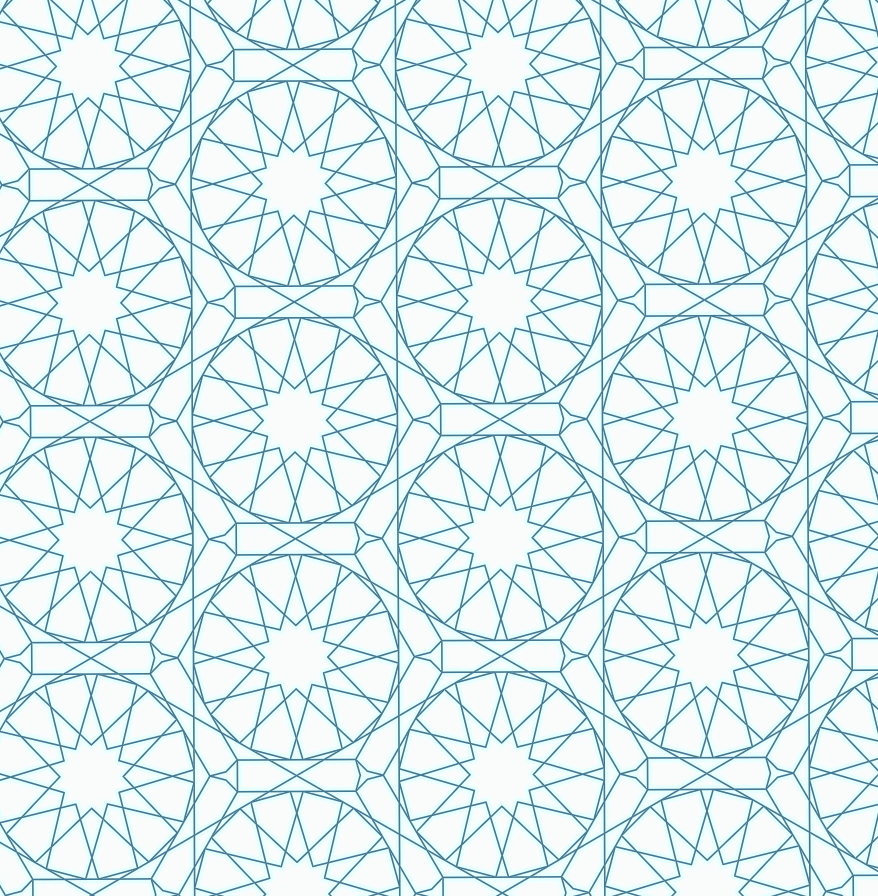
Write a Shadertoy shader that draws this pattern.

```glsl
// Hexagonal lattice of twelve-petal rosettes joined by crossed bars, in thin blue line.

const vec3 PAPER = vec3(0.98, 0.99, 0.99);
const vec3 HALO  = vec3(0.90, 1.00, 1.00);
const vec3 INK   = vec3(0.26, 0.47, 0.57);

// Lengths in canvas heights
const vec2  ORIGIN      = vec2(0.5573, 0.6641); // centre of one rosette
const float SPACING     = 0.2643;               // between rosette centres
const float TILT        = 0.005;                // radians
const float HALF_LINE   = 0.0009;
const float HALO_INNER  = 0.0028;
const float HALO_OUTER  = 0.0070;

// Lengths in rosette spacings
const float APOTHEM     = 0.4330127;            // of the ring around the petals
const float VALLEY      = 0.134;                // inner radius of the centre star
const float PETAL_GAP   = 0.0270;               // half gap between petal corners
const float BENT_END    = 0.020;                // bar end to lattice vertex
const float STRAIGHT_END = 0.0387;

const float PI = 3.14159265;
const float ROOT3 = 1.7320508;

float segmentDistance(vec2 p, vec2 a, vec2 b) {
    vec2 ab = b - a;
    return length(p - a - ab * clamp(dot(p - a, ab) / dot(ab, ab), 0.0, 1.0));
}

// Offset from the nearest rosette centre
vec2 hexCell(vec2 p) {
    vec2 size = vec2(ROOT3, 1.0);
    vec2 a = mod(p + 0.5 * size, size) - 0.5 * size;
    vec2 b = mod(p, size) - 0.5 * size;
    return dot(a, a) < dot(b, b) ? a : b;
}

// Mirror the plane into half a sector centred on the x axis
vec2 foldSector(vec2 p, float sector, float phase) {
    float angle = atan(p.y, p.x) - phase;
    angle = abs(mod(angle + 0.5 * sector, sector) - 0.5 * sector);
    return length(p) * vec2(cos(angle), sin(angle));
}

// Straight lines run from star valley to petal corner, crossing at tips and shoulders
float rosetteDistance(vec2 cell) {
    vec2 p = foldSector(cell, PI / 6.0, PI / 12.0);
    vec2 mirror = vec2(1.0, -1.0);
    vec2 dir = vec2(cos(PI / 12.0), sin(PI / 12.0));
    vec2 side = vec2(-dir.y, dir.x);
    vec2 valley = VALLEY * dir;
    vec2 nextValley = VALLEY * vec2(cos(PI / 4.0), sin(PI / 4.0));
    vec2 corner = APOTHEM * dir - PETAL_GAP * side;
    vec2 nextCorner = APOTHEM * dir + PETAL_GAP * side;
    float d = segmentDistance(p, valley * mirror, nextCorner);
    d = min(d, segmentDistance(p, valley, nextCorner * mirror));
    d = min(d, segmentDistance(p, nextValley, corner));
    return min(d, segmentDistance(p, corner, corner * mirror));
}

// Long straight lines, bar sides and bar ends
float latticeDistance(vec2 cell) {
    vec2 p = foldSector(cell, PI / 3.0, 0.0);
    vec2 vertex = vec2(1.0 / ROOT3, 0.0);
    vec2 barCorner = vec2(0.5, 0.0);
    vec2 barMiddle = APOTHEM * vec2(0.5 * ROOT3, 0.5);
    bool leftEnd = cell.x < 0.0 && abs(cell.y) > ROOT3 * abs(cell.x);
    float inset = leftEnd ? STRAIGHT_END : BENT_END;
    vec2 barEnd = vertex + inset * vec2(-0.5, 0.5 * ROOT3);

    float d = abs(p.x - APOTHEM);
    d = min(d, segmentDistance(p, barCorner, barMiddle));
    return min(d, segmentDistance(p, barCorner, barEnd));
}

void mainImage(out vec4 fragColor, in vec2 fragCoord) {
    float pixel = 1.0 / iResolution.y;
    vec2 p = fragCoord * pixel - ORIGIN;
    float c = cos(TILT), s = sin(TILT);
    p = vec2(c * p.x + s * p.y, c * p.y - s * p.x);

    vec2 cell = hexCell(p / SPACING);
    float d = SPACING * min(rosetteDistance(cell), latticeDistance(cell));

    // Pale fringe under an antialiased line
    float halo = 1.0 - smoothstep(HALO_INNER, HALO_OUTER, d);
    float line = clamp((HALF_LINE - d) / pixel + 0.5, 0.0, 1.0);
    vec3 color = mix(PAPER, HALO, halo);
    fragColor = vec4(mix(color, INK, line), 1.0);
}
```
